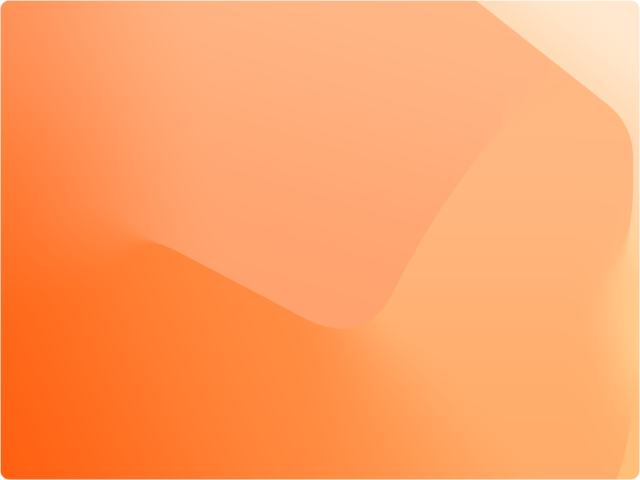
A WebGL 2 fragment shader for this background:

```glsl
#version 300 es
precision highp float;
// Soft overlapping orange and peach sheets with a cream corner, in a rounded frame.
uniform vec2 u_resolution;
out vec4 outColor;

float smoothMax(float a, float b, float k) {
  float h = max(k - abs(a - b), 0.0) / k;
  return max(a, b) + h * h * k * 0.25;
}

// Coverage of the inside (negative side) of an edge with the given softness.
float cover(float d, float softness) {
  float w = softness + 0.75 / u_resolution.y;
  return 1.0 - smoothstep(-w, w, d);
}

float roundedBox(vec2 p, vec2 halfSize, float radius) {
  vec2 q = abs(p) - halfSize + radius;
  return length(max(q, 0.0)) + min(max(q.x, q.y), 0.0) - radius;
}

// Deep orange on the left, apricot past a soft diagonal, yellow glow on the right.
vec3 baseColor(vec2 p) {
  vec3 orange = mix(vec3(1.0, 0.37, 0.06), vec3(1.0, 0.55, 0.26),
                    smoothstep(-0.1, 0.8, p.x + 0.45 * p.y));
  vec3 apricot = mix(vec3(1.0, 0.675, 0.415), vec3(1.0, 0.72, 0.51),
                     smoothstep(0.05, 0.75, p.y));
  float spread = mix(0.33, 0.12, clamp(p.y / 0.32, 0.0, 1.0));
  float diagonal = dot(p, vec2(0.69, 0.72)) - 0.766;
  vec3 color = mix(orange, apricot, smoothstep(-spread, 0.05, diagonal));
  vec2 glow = (p - vec2(1.35, 0.3)) / vec2(0.075, 0.16);
  return mix(color, vec3(1.0, 0.81, 0.55), exp(-dot(glow, glow)));
}

// Peach sheet: lighter towards the top right, fading to orange at the left.
vec3 sheetColor(vec2 p) {
  vec3 peach = mix(vec3(1.0, 0.635, 0.43), vec3(1.0, 0.72, 0.53),
                   smoothstep(0.3, 1.15, p.y + 0.3 * (p.x - 0.7)));
  vec3 left = mix(vec3(1.0, 0.44, 0.15), vec3(1.0, 0.55, 0.32),
                  smoothstep(0.45, 1.0, p.y));
  return mix(left, peach, smoothstep(-0.13, 0.43, p.x - 0.1 * (1.0 - p.y)));
}

float sheetDistance(vec2 p) {
  float slope = 0.488 - 0.525 * (p.x - 0.347);
  float shoulder = 0.519 + 0.3 * (p.x - 0.286);
  float lower = -smoothMax(-slope, -shoulder, 0.07);
  float right = 0.816 + 0.56 * (p.y - 0.384) + 0.5 * (p.y - 0.384) * (p.y - 0.549);
  return smoothMax(0.888 * (lower - p.y), 0.87 * (p.x - right), 0.145);
}

void main() {
  vec2 p = gl_FragCoord.xy / u_resolution.y;
  float aspect = u_resolution.x / u_resolution.y;
  vec2 frame = vec2(aspect, 1.0) * 0.5;
  float frameDistance = roundedBox(p - frame, frame - 0.0012, 0.018);
  p.x *= 1.3333 / aspect;

  vec3 color = baseColor(p);

  // Sheet, crisp along the bottom and blurred at its left and upper ends.
  float blur = 0.1 * (1.0 - smoothstep(0.18, 0.34, p.x))
             + 0.12 * smoothstep(0.65, 0.95, p.y);
  color = mix(color, sheetColor(p), cover(sheetDistance(p), blur));

  // Cream corner, narrowing to a strip down the right side.
  float diagonal = dot(p, vec2(0.62, 0.785)) - 1.399;
  float bend = min(p.y - 0.62, 0.0);
  float side = p.x - 1.319 + 0.8 * bend * bend;
  float corner = smoothMax(diagonal, side, 0.055);
  vec3 cream = mix(vec3(1.0, 0.845, 0.69), vec3(1.0, 0.91, 0.81),
                   smoothstep(-0.06, 0.15, diagonal));
  cream = mix(vec3(1.0, 0.8, 0.55), cream, smoothstep(0.35, 0.7, p.y));
  float creamBlur = 0.05 * (1.0 - smoothstep(0.38, 0.54, p.y));
  float creamFade = smoothstep(0.25, 0.48, p.y);
  color = mix(color, cream, creamFade * (1.0 - cover(corner, creamBlur)));

  // Small golden sliver at the lower right.
  float curl = max(0.17 - p.y, 0.0);
  float sliver = p.x - 1.316 + 1.1 * curl * curl;
  float sliverFade = 1.0 - smoothstep(0.1, 0.25, p.y);
  color = mix(color, vec3(1.0, 0.75, 0.47), sliverFade * (1.0 - cover(sliver, 0.001)));

  // Rounded white frame.
  color = mix(vec3(1.0), color, cover(frameDistance, 0.0005));
  outColor = vec4(color, 1.0);
}
```
